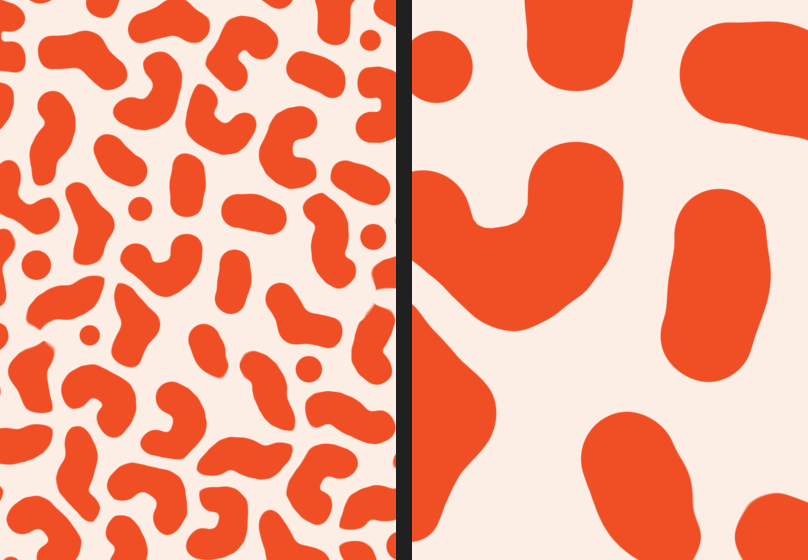
Left, the full canvas; right, a detail of the centre.
Give the GLSL for this pattern, as a Shadertoy shader.

```glsl
// Scattered rounded cut-out shapes: hooks, waves, boomerangs, pills and dots.
// Each cell of a tilted grid holds a thick stroke made of two curling arms;
// neighbours are trimmed to keep a clear gap, and dots fill the open holes.
#define CELL 0.135
#define TILT 0.38
#define JITTER 0.2
#define STROKE 0.212
#define GAP 0.15
#define DOT_MAX 0.195
#define DOT_MIN 0.13
#define ORANGE vec3(0.94, 0.31, 0.15)
#define CREAM vec3(0.99, 0.932, 0.895)

const float PI = 3.14159;

vec3 hash3(vec2 p) {
    vec3 q = fract(p.xyx * vec3(0.1031, 0.1030, 0.0973) + 0.37);
    q += dot(q, q.yxz + 33.33);
    return fract((q.xxy + q.yzz) * q.zyx);
}

vec2 direction(float a) { return vec2(cos(a), sin(a)); }

mat2 rotation(float a) {
    float c = cos(a), s = sin(a);
    return mat2(c, s, -s, c);
}

float smoothMin(float a, float b, float k) {
    float h = max(k - abs(a - b), 0.0) / k;
    return min(a, b) - h * h * k * 0.25;
}

float segment(vec2 p, vec2 a, vec2 b) {
    vec2 pa = p - a, ba = b - a;
    return length(pa - ba * clamp(dot(pa, ba) / dot(ba, ba), 0.0, 1.0));
}

// Distance to a line that leaves the origin and curls by a total angle
float arm(vec2 p, float heading, float turn, float len) {
    const int STEPS = 5;
    float d = 1e3;
    vec2 a = vec2(0.0);
    for (int i = 0; i < STEPS; i++) {
        float t = (float(i) + 0.5) / float(STEPS);
        vec2 b = a + direction(heading + turn * t) * len / float(STEPS);
        d = min(d, segment(p, a, b));
        a = b;
    }
    return d;
}

// Stroke belonging to one grid cell
float blob(vec2 p, vec2 id) {
    vec3 h = hash3(id), g = hash3(id + 57.0);
    p -= id + 0.5 + (h.xy - 0.5) * JITTER;

    // Alternate the long axis between neighbours so they interlock
    float angle = mod(id.x + id.y, 2.0) * PI * 0.5 + (g.x - 0.5) * 1.1;
    p = rotation(-angle - PI * step(0.5, g.y)) * p;

    float bend = 0.0, len = 0.56, lift = 0.22;
    float turnA = mix(1.45, 1.9, g.z), turnB = -mix(1.9, 1.4, h.x);
    if (h.z < 0.16) {            // pill, slightly curved
        len = 0.22; lift = 0.0;
        turnA = 0.5 * g.z; turnB = -turnA;
    } else if (h.z < 0.40) {     // boomerang
        bend = 0.62; len = 0.46; lift = 0.15;
        turnA = -0.25; turnB = 0.35;
    } else if (h.z < 0.68) {     // wave
        len = 0.52; lift = 0.0;
        turnB = mix(0.9, 1.8, h.y);
    }
    p.y += lift;
    float d = smoothMin(arm(p, bend, turnA, len),
                        arm(p, PI - bend, turnB, len * mix(0.88, 1.08, h.y)), 0.09);
    return d - STROKE * mix(0.95, 1.06, g.y);
}

// Distances to the nearest and second nearest stroke
vec2 nearestTwo(vec2 p) {
    vec2 best = vec2(1e3);
    vec2 home = floor(p);
    for (int y = -1; y <= 1; y++)
    for (int x = -1; x <= 1; x++) {
        float d = blob(p, home + vec2(x, y));
        best = d < best.x ? vec2(d, best.x) : vec2(best.x, min(best.y, d));
    }
    return best;
}

// Dot placed at the roomiest spot around a grid corner
float fillerDot(vec2 p) {
    vec2 corner = floor(p + 0.5), centre = corner;
    float room = -1.0;
    for (int i = 0; i < 9; i++) {
        vec2 spot = corner + (i == 0 ? vec2(0.0) : 0.2 * direction(float(i) * PI * 0.25));
        float free = nearestTwo(spot).x;
        if (free > room) { room = free; centre = spot; }
    }
    float radius = min(DOT_MAX, room - GAP);
    return radius < DOT_MIN ? 1e3 : length(p - centre) - radius;
}

void mainImage(out vec4 fragColor, in vec2 fragCoord) {
    vec2 p = rotation(TILT) * (fragCoord / iResolution.y) / CELL + 20.0;

    // Trim each stroke halfway to its neighbour, with rounded corners
    vec2 near = nearestTwo(p);
    float trim = 0.5 * (near.x - near.y + GAP);
    float d = -smoothMin(-near.x, -trim, 0.08);
    if (near.x > 0.1) d = min(d, fillerDot(p));

    float edge = 0.9 / (iResolution.y * CELL);
    fragColor = vec4(mix(ORANGE, CREAM, smoothstep(-edge, edge, d)), 1.0);
}
```
